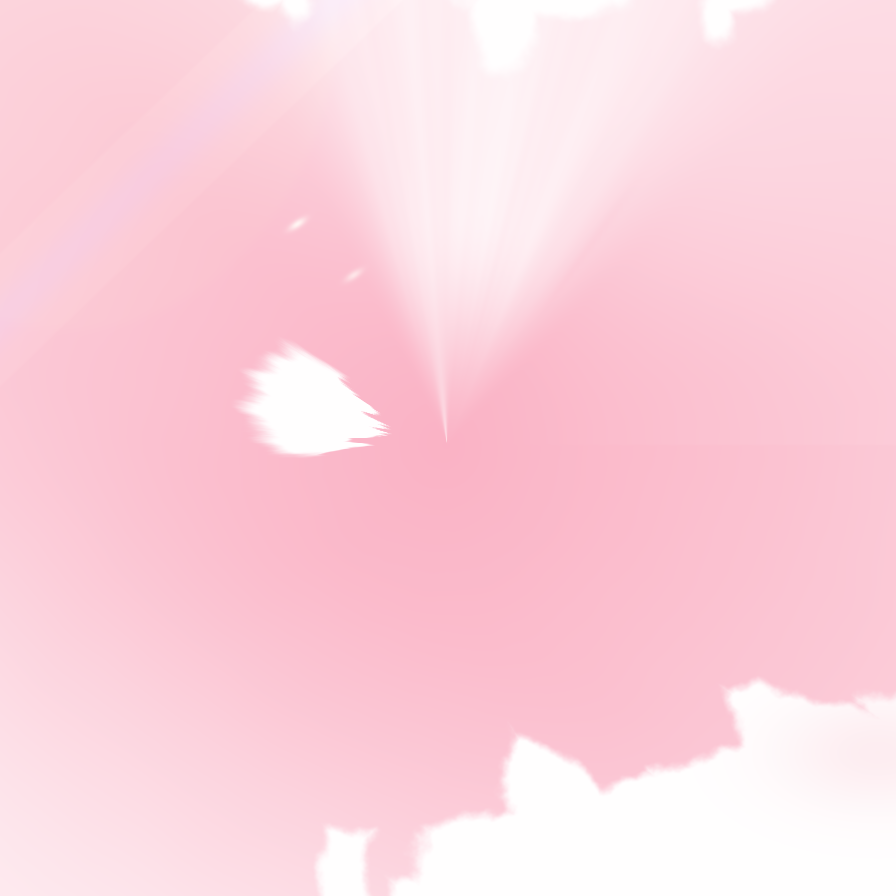
This background is drawn by a three.js fragment shader. Its source:

```glsl
// A pink sky pinched toward its centre, with a pale fan of light rising from it.
// Lightness is built in polar coordinates about the apex; ragged clouds are
// distance-like fields roughened by gradient noise, over a faint lens flare.
varying vec2 vUv;

vec2 hashGradient(vec2 cell) {
  float h = fract(sin(dot(cell, vec2(127.1, 311.7))) * 43758.5);
  return vec2(cos(h * 6.2832), sin(h * 6.2832));
}

float gradientNoise(vec2 p) {
  vec2 i = floor(p), f = fract(p);
  vec2 u = f * f * f * (f * (f * 6.0 - 15.0) + 10.0);
  float a = dot(hashGradient(i), f);
  float b = dot(hashGradient(i + vec2(1.0, 0.0)), f - vec2(1.0, 0.0));
  float c = dot(hashGradient(i + vec2(0.0, 1.0)), f - vec2(0.0, 1.0));
  float d = dot(hashGradient(i + 1.0), f - 1.0);
  return mix(mix(a, b, u.x), mix(c, d, u.x), u.y);
}

float fbm(vec2 p) {
  float sum = 0.0, gain = 0.6;
  for (int i = 0; i < 5; i++) {
    sum += gain * gradientNoise(p);
    p = mat2(1.6, 1.2, -1.2, 1.6) * p + 7.3;
    gain *= 0.5;
  }
  return sum;
}

// Cloud lobe with a steep left flank and a crest falling to the right.
float lobe(vec2 p, float left, float crest, float slope, float lean) {
  float flank = (p.x - left - (crest - p.y) * lean) * 0.8;
  return min(flank, crest - slope * (p.x - left) - p.y);
}

float blob(vec2 p, vec2 centre, vec2 radius) {
  return (1.0 - length((p - centre) / radius)) * min(radius.x, radius.y);
}

// Small glint stretched along the line toward the apex.
float glint(vec2 p, vec2 centre) {
  vec2 q = mat2(0.55, 0.83, -0.83, 0.55) * (p - centre);
  return exp(-q.x * q.x * 60000.0 - q.y * q.y * 9000.0);
}

float bottomClouds(vec2 p) {
  float d = min(lobe(p, 0.362, 0.078, 0.1, -0.1), 0.416 - p.x);
  d = max(d, lobe(p, 0.43, 0.022, 0.0, 0.0));
  d = max(d, lobe(p, 0.468, 0.08, -0.25, -0.2));
  d = max(d, lobe(p, 0.568, 0.193, 0.62, -0.14));
  d = max(d, lobe(p, 0.716, 0.15, 0.34, 0.0));
  d = max(d, lobe(p, 0.793, 0.243, 0.16, 0.42));
  return max(d, lobe(p, 0.945, 0.227, 0.0, 0.6));
}

float topClouds(vec2 p) {
  float d = blob(p, vec2(0.328, 1.0), vec2(0.023, 0.036));
  d = max(d, blob(p, vec2(0.3, 1.01), vec2(0.038, 0.025)));
  d = max(d, blob(p, vec2(0.563, 0.985), vec2(0.04, 0.073)));
  d = max(d, blob(p, vec2(0.61, 1.01), vec2(0.115, 0.032)));
  d = max(d, blob(p, vec2(0.799, 0.98), vec2(0.024, 0.037)));
  return max(d, blob(p, vec2(0.82, 1.01), vec2(0.042, 0.03)));
}

// Wispy cloud left of the apex; its inner edge is torn into radial spikes.
float spikedCloud(float th, float r) {
  float tear = fbm(vec2(th * 13.0, r * 9.0));
  float spike = abs(fract(th * 6.5 + 0.55) - 0.5);
  float inner = 0.054 + 0.55 * (th - 0.25) * (th - 0.25) + 0.05 * spike + 0.05 * tear;
  float outer = 0.245 - 0.35 * (th - 0.3) * (th - 0.3) + 0.03 * tear;
  float sides = min(th + 0.1, 0.61 - th) * 0.2 + 0.012 * tear;
  return smoothstep(-0.002, 0.012, r - inner)
    * smoothstep(0.0, 0.035, outer - r) * smoothstep(-0.002, 0.012, sides);
}

void main() {
  vec2 uv = vUv;
  vec2 p = uv - vec2(0.499, 0.503);
  float r = length(p), a = atan(p.x, p.y);

  // Sky: deepest at the apex, paler outward and to the lower left.
  float light = 0.03 + 0.56 * r;
  light += 0.3 * (1.0 - smoothstep(0.0, 0.75, uv.x * 0.7 + uv.y * 1.2));
  light += 0.04 * smoothstep(0.03, 0.3, p.x) * smoothstep(-0.001, 0.002, p.y);
  light += 0.025 * fbm(uv * 4.0);

  // Fan of light with soft flanks and fine rays.
  float rays = gradientNoise(vec2(a * 9.0, r * 1.5)) + 0.5 * gradientNoise(vec2(a * 27.0, r * 2.0));
  float haze = smoothstep(-0.85, -0.2, a) * (1.0 - smoothstep(0.5, 1.5, a));
  float fan = smoothstep(-0.48, -0.1, a) * (1.0 - smoothstep(0.3, 0.8, a));
  light = mix(light, 0.66, 0.6 * haze * smoothstep(0.1, 0.5, r));
  light = mix(light, 0.79 + 0.09 * rays, fan * smoothstep(-0.02, 0.27, r));
  light += 0.55 * exp(-pow((a + 0.09) / 0.09, 2.0) - r * 12.0);
  light -= 0.05 * exp(-pow((a - 0.62) / 0.02, 2.0)) * smoothstep(0.15, 0.25, r) * (1.0 - smoothstep(0.3, 0.4, r));

  vec3 color = mix(vec3(0.98, 0.69, 0.765), vec3(1.0), clamp(light, 0.0, 1.0));

  // Tilted lens-flare disc, wide faint arc and two glints.
  vec2 f = mat2(0.69, 0.72, -0.72, 0.69) * (uv - vec2(0.2, 0.835));
  float disc = length(vec2(f.x / 0.06, f.y / 0.13));
  disc = min(disc, length(vec2(f.y / 0.06, f.x / 0.13)));
  disc = length(vec2(dot(uv - vec2(0.2, 0.835), vec2(0.69, -0.72)) / 0.13, f.x / 0.06));
  color += vec3(0.004, 0.014, 0.008) * (1.0 - smoothstep(0.94, 1.02, disc));
  color += vec3(-0.015, 0.0, 0.035) * exp(-disc * disc * 5.0);
  float arc = length((uv - vec2(0.08, 1.0)) / vec2(0.3, 0.37));
  color += vec3(0.0, 0.01, 0.0) * (1.0 - smoothstep(0.97, 1.02, arc));
  color = mix(color, vec3(1.0, 0.96, 0.95), glint(uv, vec2(0.332, 0.75)) + 0.7 * glint(uv, vec2(0.395, 0.693)));

  // Clouds, with soft pink shading inside the lower bank.
  float rough = fbm(uv * 17.0);
  float bank = bottomClouds(uv) + 0.026 * rough;
  float cover = smoothstep(-0.003, 0.012, bank);
  cover = max(cover, smoothstep(-0.002, 0.012, topClouds(uv) + 0.016 * rough));
  cover = max(cover, spikedCloud(atan(p.y, -p.x), r));
  float shade = exp(-dot((uv - vec2(0.98, 0.16)) * vec2(9.0, 16.0), (uv - vec2(0.98, 0.16)) * vec2(9.0, 16.0)));
  vec3 cloudColor = mix(vec3(1.0, 0.996, 0.997), vec3(0.99, 0.9, 0.92), 0.7 * shade);
  gl_FragColor = vec4(mix(color, cloudColor, cover), 1.0);
}
```
